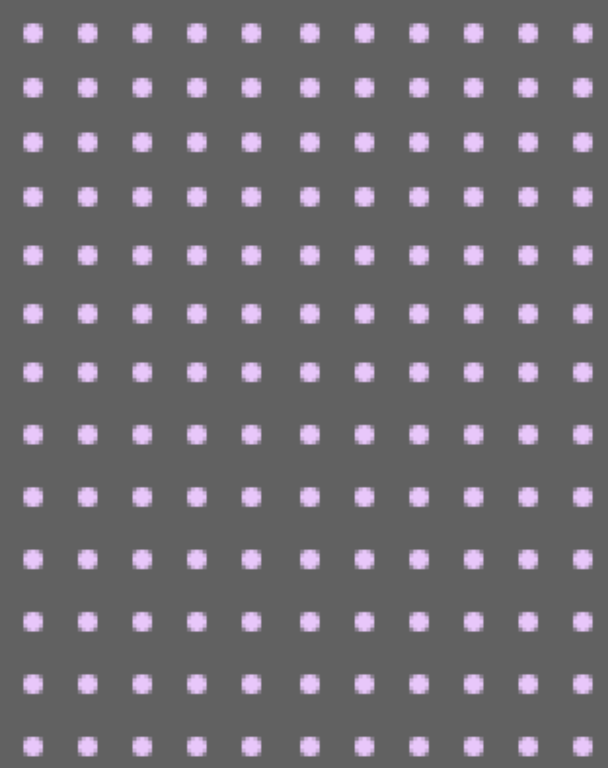
Give the GLSL for this pattern, as a Shadertoy shader.

```glsl
// Centre of a column: even steps with one wider gap
float columnCentre(float i) {
    return 8.5 + 14.0 * i + step(5.0, i);
}

// Centre of a row, counted from the top: gaps widen downwards
float rowCentre(float j) {
    return 8.5 + 14.0 * j + max(j - 3.0, 0.0) + max(j - 6.0, 0.0);
}

// Coverage of one block in a dot five blocks wide
float blockCoverage(vec2 block) {
    float inside = step(max(abs(block.x), abs(block.y)), 2.5);
    return inside * clamp(0.83 * (3.19 - length(block)), 0.0, 1.0);
}

// Blocky dot with softened steps between blocks
float dotCoverage(vec2 offset) {
    vec2 block = floor(offset);
    vec2 blend = smoothstep(0.15, 0.85, offset - block);
    float lower = mix(blockCoverage(block), blockCoverage(block + vec2(1, 0)), blend.x);
    float upper = mix(blockCoverage(block + vec2(0, 1)), blockCoverage(block + vec2(1, 1)), blend.x);
    return mix(lower, upper, blend.y);
}

void mainImage(out vec4 fragColor, in vec2 fragCoord) {
    // The canvas is 197 blocks high, measured from the top left
    vec2 position = vec2(fragCoord.x, iResolution.y - fragCoord.y) * 197.0 / iResolution.y;

    // Offset to the nearest of 11 columns and 13 rows
    vec2 offset = vec2(1000.0);
    for (int k = 0; k < 13; k++) {
        float dx = position.x - columnCentre(float(k));
        float dy = position.y - rowCentre(float(k));
        if (k < 11 && abs(dx) < abs(offset.x)) offset.x = dx;
        if (abs(dy) < abs(offset.y)) offset.y = dy;
    }

    vec3 grey = vec3(0.38);
    vec3 lilac = vec3(0.91, 0.78, 0.98);
    fragColor = vec4(mix(grey, lilac, dotCoverage(offset)), 1.0);
}
```
